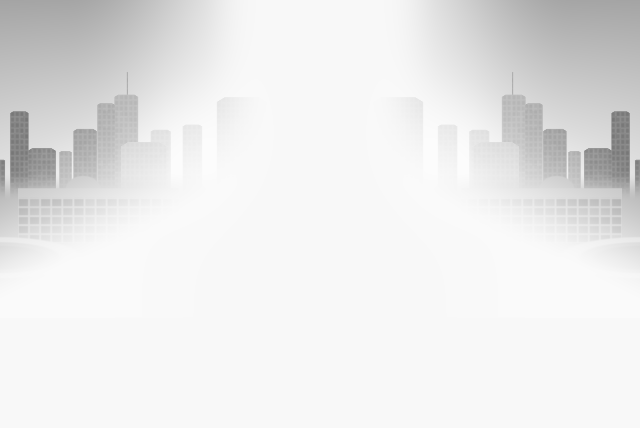
Give the GLSL for this background, as a Shadertoy shader.

```glsl
// A pale grey city skyline dissolving into fog, mirrored about the centre.

#define PAPER 0.972
#define SKY_DEPTH 0.33
#define FOG_START 37.0
#define FOG_END 72.0
#define FOG_SLANT 0.5
#define GROUND_DEPTH 0.29
#define WINDOW_CONTRAST 0.13
#define TOWERS 12

// left, right, roof height, darkness; ordered far to near
const vec4 towers[TOWERS] = vec4[TOWERS](
    vec4(-1.0, 1.2, 62.7, 0.45), vec4(50.8, 62.5, 77.3, 0.14),
    vec4(42.8, 47.4, 70.9, 0.14), vec4(35.3, 40.0, 69.7, 0.15),
    vec4(13.9, 16.8, 64.7, 0.30), vec4(29.7, 30.0, 83.2, 0.30),
    vec4(26.8, 32.4, 77.9, 0.25), vec4(22.8, 26.9, 75.9, 0.28),
    vec4(17.2, 22.7, 69.9, 0.34), vec4(2.4, 6.7, 74.0, 0.47),
    vec4(6.5, 13.1, 65.4, 0.43), vec4(28.3, 39.0, 66.8, 0.18));

float hash(vec2 p) {
    vec3 q = fract(vec3(p.xyx) * 0.1031);
    q += dot(q, q.yzx + 33.33);
    return fract((q.x + q.y) * q.z);
}

// Positive inside a box; smoothed over one pixel
float box(vec2 p, vec2 low, vec2 high, float aa) {
    vec2 inside = min(p - low, high - p);
    return smoothstep(-0.5 * aa, 0.5 * aa, min(inside.x, inside.y));
}

// Window panes: 1 inside each cell, 0 on the frame between cells
float panes(vec2 p, vec2 cell, float frame, float aa) {
    vec2 toEdge = (0.5 - abs(fract(p / cell) - 0.5)) * cell;
    vec2 pane = smoothstep(vec2(frame - aa), vec2(frame + aa), toEdge);
    return pane.x * pane.y;
}

float skyDarkness(vec2 p) {
    float rise = pow(max((p.y - 57.0) / 43.0, 0.0), 1.15);
    float side = 1.0 - smoothstep(15.6, 66.4, p.x);
    float haze = 0.09 * max(1.0 - p.x / 39.0, 0.0);
    return SKY_DEPTH * rise * side + haze * (1.0 - 0.9 * rise);
}

float addTowers(vec2 p, float dark, float aa) {
    for (int i = 0; i < TOWERS; i++) {
        vec4 t = towers[i];
        float width = t.y - t.x;
        float edge = min(p.x - t.x, t.y - p.x);
        float roof = t.z - 0.6 * max(0.16 * width - edge, 0.0);
        float cover = box(p, vec2(t.x, 40.0), vec2(t.y, roof), aa);

        // Faint floors, with a random tone for each window
        vec2 cell = vec2(1.1, 1.3);
        float tone = hash(floor(p / cell) + float(i) * 17.0) - 0.5;
        float glass = panes(p - t.xz, cell, 0.2, aa) - 0.5;
        float shade = t.w * (1.0 + WINDOW_CONTRAST * (0.5 * tone + glass));
        dark = mix(dark, shade, cover);
    }
    return dark;
}

float addGround(vec2 p, float dark, float aa) {
    dark = mix(dark, GROUND_DEPTH, 1.0 - smoothstep(53.0, 60.0, p.y));

    // Low dome behind the long block
    float dome = 1.0 - length((p - vec2(19.5, 55.5)) / vec2(4.2, 3.4));
    dark = mix(dark, 0.26, smoothstep(-aa, aa, dome * 3.4));

    // Long block: pale slabs and columns around darker windows
    float block = box(p, vec2(4.2, 43.2), vec2(42.0, 56.0), aa);
    float rows = panes(p - vec2(4.2, 43.2), vec2(2.6, 2.1), 0.22, aa);
    rows *= 1.0 - smoothstep(53.6, 54.0, p.y);
    float tone = hash(floor((p - vec2(4.2, 43.2)) / vec2(2.6, 2.1)));
    dark = mix(dark, 0.23 + rows * (0.11 + 0.07 * tone), block);

    // Curved road: a pale ring around a grey island
    float curve = length((p - vec2(0.0, 39.8)) / vec2(16.5, 4.2)) - 1.0;
    float road = 1.0 - smoothstep(0.08, 0.2, abs(curve));
    dark = mix(dark, 0.17, road);
    dark = mix(dark, 0.34, 1.0 - smoothstep(-0.4, -0.28, curve));
    return dark;
}

void mainImage(out vec4 fragColor, in vec2 fragCoord) {
    // Canvas is 150 by 100 units; fold the right half onto the left
    vec2 p = fragCoord / iResolution.xy * vec2(150.0, 100.0);
    p.x = 75.0 - abs(p.x - 75.0);
    float aa = 150.0 / iResolution.x;

    float dark = skyDarkness(p);
    dark = addGround(p, addTowers(p, dark, aa), aa);

    // Fog thickens downward and toward the centre
    float fogDepth = 100.0 - p.y + FOG_SLANT * p.x;
    dark *= 1.0 - smoothstep(FOG_START, FOG_END, fogDepth);
    dark *= 1.0 - smoothstep(47.0, 63.5, p.x);

    // Soft glow low in the sky and a faint lift above the lower margin
    vec2 glow = (p - vec2(45.0, 69.0)) / vec2(13.0, 16.0);
    float light = PAPER + 0.022 * exp(-dot(glow, glow));
    light += 0.01 * smoothstep(25.4, 26.0, p.y) * (1.0 - smoothstep(15.0, 60.0, p.x));

    fragColor = vec4(vec3(clamp(light - dark, 0.0, 1.0)), 1.0);
}
```
